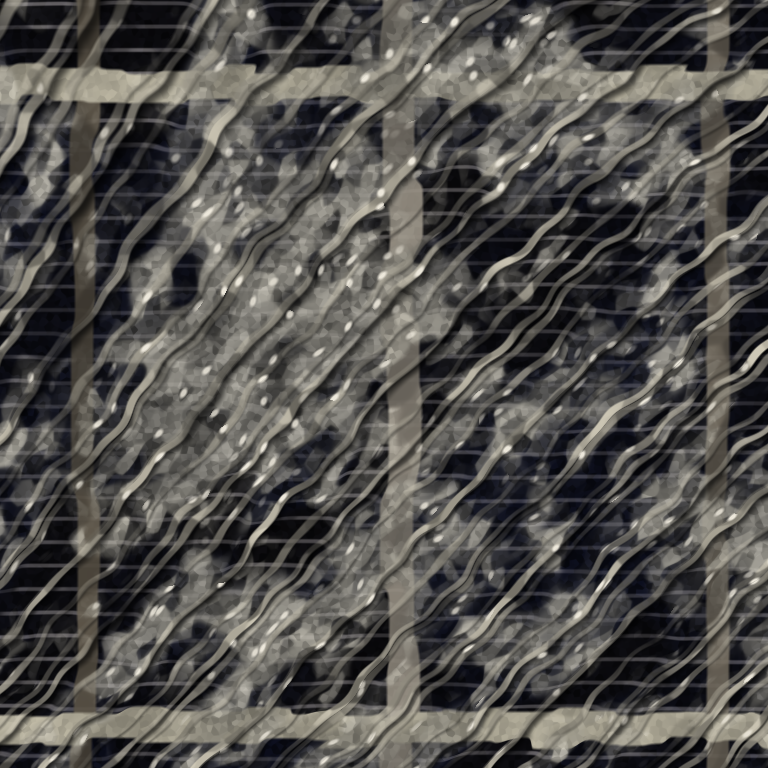
Give the GLSL for this texture, as a WebGL 1 fragment shader.

```glsl
precision highp float;
uniform vec2 u_resolution;

vec2 hash2(vec2 p) {
  return fract(sin(vec2(dot(p, vec2(127.1, 311.7)), dot(p, vec2(269.5, 183.3)))) * 4375.85);
}

// Cellular noise: nearest distance, soft-edged cell tone, nearest cell id
vec3 cells(vec2 p) {
  float nearest = 9.0, id = 0.0, tone = 0.0, total = 0.0;
  for (int j = -1; j <= 1; j++) {
    for (int i = -1; i <= 1; i++) {
      vec2 cell = floor(p) + vec2(float(i), float(j));
      vec2 h = hash2(cell);
      float d = length(cell + h - p);
      float r = fract(h.x * 17.0 + h.y * 31.0);
      float weight = exp(-16.0 * d);
      tone += weight * r;
      total += weight;
      if (d < nearest) { nearest = d; id = r; }
    }
  }
  return vec3(nearest, tone / total, id);
}

// One family of cracks: x is the lit edge, y the shadow beside it
vec2 cracks(float across, float along, float count) {
  float u = across * count;
  float h = hash2(vec2(floor(u), count)).x;
  float d = (fract(u) - 0.3 - 0.4 * h) / count;
  float run = 0.55 + 0.45 * sin(along * 9.0 + h * 40.0) * sin(along * 23.0 + h * 70.0);
  float width = 0.001 + 0.0035 * run;
  float lit = run * (1.0 - smoothstep(width, width + 0.004, abs(d)));
  float shadow = smoothstep(0.0, 0.005, d) * (1.0 - smoothstep(0.06, 0.2, d * count));
  return vec2(lit, shadow);
}

float blob(vec2 p, vec2 center, vec2 size) {
  vec2 d = (p - center) / size;
  return exp(-dot(d, d));
}

void main() {
  vec2 p = gl_FragCoord.xy / u_resolution;
  vec2 bent = p + 0.004 * sin(p.yx * vec2(37.0, 43.0) + 5.0 * p)
                + 0.002 * sin(p.yx * vec2(97.0, 83.0) + 31.0 * p);

  // Crack coordinates: steep at upper left, flatter toward lower right
  float across = bent.x - bent.y + 0.36 * bent.y * bent.y * (1.0 - bent.x);
  float along = 0.6 * (bent.x + bent.y);
  vec2 q = vec2(across, along);

  float large = cells(q * vec2(10.0, 7.0) + 3.0).y;
  float mid = cells(q * vec2(22.0, 17.0) + 11.0).y;
  float small = cells(q * vec2(50.0, 40.0)).y;
  float grain = cells(p * 115.0).y;

  // Dark silicon with fine conductor lines
  vec3 color = mix(vec3(0.035, 0.033, 0.04), vec3(0.035, 0.045, 0.1), large);
  color *= 0.6 + 0.8 * grain;
  float row = abs(fract((p.y + 0.012 * (large - 0.5)) / 0.0305) - 0.5) * 0.0305;
  float wire = 1.0 - smoothstep(0.001, 0.004, row);
  color += vec3(0.29, 0.28, 0.28) * wire * (0.35 + 0.85 * mid);

  // Metal bars, slightly displaced by the broken glass
  vec2 shifted = p + 0.016 * (vec2(large, mid) - 0.5);
  for (int k = 0; k < 3; k++) {
    float n = float(k);
    float middle = 1.0 - abs(n - 1.0);
    float d = abs(shifted.x - 0.11 - 0.412 * n);
    float bar = 1.0 - smoothstep(0.0, 0.005, d - 0.012 - 0.007 * middle);
    vec3 metal = vec3(0.36, 0.33, 0.28) + 0.2 * middle + 0.04 * n;
    color = mix(color, metal * (0.7 + 0.5 * mid), bar * 0.9);
  }
  float rail = min(abs(shifted.y - 0.89), abs(shifted.y - 0.053));
  vec3 railColor = vec3(0.66, 0.64, 0.57) * (0.75 + 0.3 * mid + 0.15 * grain);
  color = mix(color, railColor, 1.0 - smoothstep(0.018, 0.023, rail));

  // Frosted shards, densest around the impact
  float density = 0.36 * blob(p, vec2(0.5, 0.6), vec2(0.22, 0.18))
                + 0.3 * blob(p, vec2(0.22, 0.42), vec2(0.16, 0.22))
                + 0.26 * blob(p, vec2(0.42, 0.15), vec2(0.2, 0.1))
                + 0.22 * blob(p, vec2(0.55, 0.94), vec2(0.25, 0.1))
                + 0.2 * blob(p, vec2(0.95, 0.3), vec2(0.1, 0.12))
                + 0.04 * sin(p.x * 17.0 + 2.0) * sin(p.y * 14.0);
  float frost = smoothstep(0.5, 1.05, density + 0.5 * large + 0.4 * mid + 0.3 * small);
  float glassTone = 0.17 + 0.34 * small + 0.22 * mid + 0.2 * (grain - 0.5);
  color = mix(color, vec3(1.02, 1.0, 0.93) * glassTone, frost * 0.85);

  // Long cracks and finer splinters
  vec2 major = cracks(across, along, 10.0);
  vec2 minor = cracks(across + 0.03, along, 19.0);
  color *= 1.0 - 0.6 * major.y;
  color *= 1.0 - 0.35 * minor.y;
  float lit = max(major.x, 0.65 * minor.x);
  color = mix(color, vec3(0.68, 0.66, 0.6) * (0.6 + 0.6 * small), min(lit * 1.1, 1.0));

  // Bright glints on broken edges
  vec3 chip = cells(q * vec2(52.0, 34.0) + 7.0);
  float glint = (1.0 - smoothstep(0.1, 0.32, chip.x)) * smoothstep(0.76, 0.84, chip.z);
  glint *= clamp(0.05 + 0.8 * frost + 0.9 * lit, 0.0, 1.0);
  color = mix(color, vec3(0.93, 0.91, 0.86), glint);

  gl_FragColor = vec4(color, 1.0);
}
```
